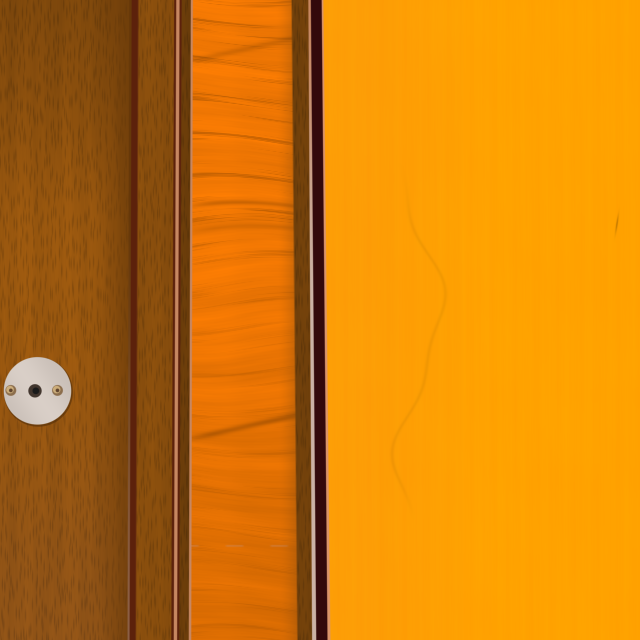
A WebGL 2 fragment shader for this texture:

```glsl
#version 300 es
precision highp float;
// Wooden door, moulded frame and bright veneer panel with a round lock plate.
// Slightly leaning edges are painted from left to right; the wood grain is
// layered sines, and the pores are stretched cellular noise.
uniform vec2 u_resolution;
out vec4 outColor;

const float UNIT = 1.0 / 768.0; // layout grid step
const vec3 WALNUT = vec3(0.58, 0.33, 0.055);
const vec3 SHADE = vec3(0.40, 0.22, 0.035);
const vec3 MAROON = vec3(0.20, 0.035, 0.045);
const vec3 RUSSET = vec3(0.36, 0.13, 0.045);
const vec3 PINK = vec3(0.78, 0.53, 0.38);
const vec3 PALE = vec3(0.80, 0.70, 0.65);
const vec3 ORANGE = vec3(0.91, 0.45, 0.01);
const vec3 AMBER = vec3(1.0, 0.635, 0.0);

vec2 hash2(vec2 p) {
  vec3 q = fract(p.xyx * vec3(0.1031, 0.1030, 0.0973));
  q += dot(q, q.yzx + 33.33);
  return fract((q.xx + q.yz) * q.zy);
}

// Distance to the nearest scattered point
float cells(vec2 p) {
  vec2 id = floor(p), f = fract(p);
  float nearest = 2.0;
  for (int j = -1; j <= 1; j++)
    for (int i = -1; i <= 1; i++) {
      vec2 o = vec2(i, j);
      nearest = min(nearest, length(o + hash2(id + o) - f));
    }
  return nearest;
}

// Layered sines: x runs across the fibres, y along them; about -1 to 1
float grain(vec2 p, float seed) {
  float sum = 0.0, amp = 0.5;
  for (int i = 0; i < 6; i++) {
    float k = float(i) + seed;
    float bend = 0.9 * sin(p.y * 1.7 + k * 2.4) + 0.5 * sin(p.y * 4.1 + k * 5.1 + p.x);
    sum += amp * sin(p.x + bend + k * 3.7);
    p *= vec2(1.87, 1.35);
    amp *= 0.72;
  }
  return sum * 0.7;
}

// 0 left of a leaning edge, 1 right of it
float edge(vec2 p, float top, float bottom, float soft) {
  float d = p.x - mix(bottom, top, p.y) * UNIT;
  return smoothstep(-soft, soft, d * 768.0);
}

float disc(vec2 p, vec2 centre, float radius) {
  float soft = max(0.001, 0.75 / u_resolution.y);
  return 1.0 - smoothstep(-soft, soft, length(p - centre * UNIT) - radius * UNIT);
}

float glow(float d, float width) { return exp(-d * d / (width * width)); }

vec3 walnut(vec2 p, float seed) {
  float fibre = grain(p * vec2(95.0, 5.0), seed);
  float pore = smoothstep(0.45, 0.05, cells(p * vec2(210.0, 28.0) + seed));
  return WALNUT * (1.0 + 0.055 * fibre - 0.13 * pore);
}

vec3 doorPanel(vec2 p) {
  vec3 c = walnut(p, 1.0);
  c *= 0.98 + 0.07 * glow(p.y - 0.52, 0.25) - 0.11 * smoothstep(0.65, 1.0, p.y);
  c += vec3(0.0, 0.005, 0.035) * smoothstep(0.5, 0.0, p.y);
  return mix(c, SHADE, 0.62 * smoothstep(0.135, 0.205, p.x));
}

vec3 orangeVeneer(vec2 p) {
  float y = p.y + 0.012 * sin(p.x * 13.0 + p.y * 9.0);
  float upper = smoothstep(0.48, 0.70, p.y);
  float fibre = grain(vec2(y * 62.0, p.x * 7.0), 4.0);
  float streak = smoothstep(0.25, 0.95, grain(vec2(y * 105.0, p.x * 5.0), 9.0));
  vec3 c = mix(ORANGE * 0.95, ORANGE * 1.04, smoothstep(0.05, 0.6, p.y));
  c *= 1.0 + 0.055 * fibre - mix(0.08, 0.20, upper) * streak;
  // Broad figure lines that rise to the right
  float rise = (p.x - 0.3) * 0.22;
  float figure = glow(p.y - 0.315 - rise, 0.005) + 0.6 * glow(p.y - 0.905 - rise, 0.005);
  figure += 0.8 * glow(y - 0.672, 0.004) + 0.5 * glow(y - 0.635, 0.004);
  c *= 1.0 - 0.20 * figure * smoothstep(0.29, 0.36, p.x + 0.02);
  float scratch = glow(p.y - 0.147, 0.0015) * smoothstep(0.1, 0.6, sin(p.x * 90.0));
  c = mix(c, PINK, 0.45 * scratch);
  return mix(c, SHADE * 1.35, 0.65 * edge(p, 350.0, 354.0, 20.0));
}

vec3 amberPanel(vec2 p) {
  float mottle = grain(p * vec2(16.0, 9.0), 2.0);
  float fibre = grain(p * vec2(190.0, 3.0), 6.0);
  float left = smoothstep(0.82, 0.52, p.x);
  vec3 c = AMBER + vec3(-0.008, -0.018, 0.025) * left;
  c.g += 0.007 * mottle + 0.009 * fibre;
  // Faint wandering figure and one fleck
  float vein = p.x - 0.655 - 0.035 * sin(p.y * 13.0 + 1.1) - 0.008 * sin(p.y * 37.0);
  float reach = smoothstep(0.18, 0.27, p.y) * smoothstep(0.75, 0.62, p.y);
  c *= 1.0 - 0.05 * glow(vein, 0.003) * reach;
  float fleck = glow(p.x - 0.964 - (p.y - 0.65) * 0.15, 0.0015) * glow(p.y - 0.65, 0.014);
  return c * (1.0 - 0.22 * fleck);
}

vec3 lockPlate(vec3 c, vec2 p) {
  c = mix(c, SHADE * 0.8, 0.6 * disc(p, vec2(46.0, 297.5), 41.5));
  vec3 metal = PALE + vec3(0.02, 0.08, 0.10) + 0.03 * sin(p.x * 45.0 + p.y * 30.0);
  c = mix(c, metal, disc(p, vec2(45.0, 299.0), 40.5));
  c = mix(c, vec3(0.26, 0.21, 0.18), disc(p, vec2(42.0, 299.0), 8.0));
  c = mix(c, vec3(0.10), disc(p, vec2(43.0, 299.0), 4.0));
  for (int i = 0; i < 2; i++) {
    vec2 screw = vec2(13.0 + 56.0 * float(i), 299.5);
    c = mix(c, vec3(0.55, 0.43, 0.30), disc(p, screw, 6.5));
    c = mix(c, vec3(0.80, 0.68, 0.48), disc(p, screw + vec2(-1.0, 1.0), 4.5));
    c = mix(c, vec3(0.38, 0.27, 0.18), disc(p, screw, 2.2));
  }
  return c;
}

void main() {
  vec2 p = gl_FragCoord.xy / u_resolution;
  float s = max(1.0, 576.0 / u_resolution.x);
  vec3 c = lockPlate(doorPanel(p), p);

  // Left moulding
  c = mix(c, mix(PINK * 0.7, SHADE, smoothstep(0.0, 0.7, p.y)), edge(p, 155.0, 153.0, s));
  c = mix(c, RUSSET, edge(p, 158.0, 155.5, s));
  c = mix(c, walnut(p, 3.0) * 0.93, edge(p, 166.0, 163.0, s * 1.5));
  c = mix(c, RUSSET, edge(p, 209.0, 205.5, s));
  c = mix(c, PINK, edge(p, 211.5, 208.5, s));
  c = mix(c, RUSSET, edge(p, 215.5, 212.5, s));
  c = mix(c, walnut(p, 5.0) * 0.72, edge(p, 218.0, 215.0, s));
  c = mix(c, PINK, edge(p, 229.0, 226.5, s));
  c = mix(c, orangeVeneer(p), edge(p, 231.5, 229.5, s));

  // Right moulding and dark gap
  c = mix(c, walnut(p, 7.0) * 0.76, edge(p, 350.0, 357.0, s * 1.5));
  c = mix(c, mix(PALE, PINK, smoothstep(0.5, 1.0, p.y)), edge(p, 370.0, 374.5, s));
  c = mix(c, MAROON, edge(p, 373.0, 379.5, s));
  c = mix(c, PINK * 1.1, edge(p, 386.0, 393.0, s));
  c = mix(c, amberPanel(p), edge(p, 388.0, 396.5, s));
  outColor = vec4(clamp(c, 0.0, 1.0), 1.0);
}
```
